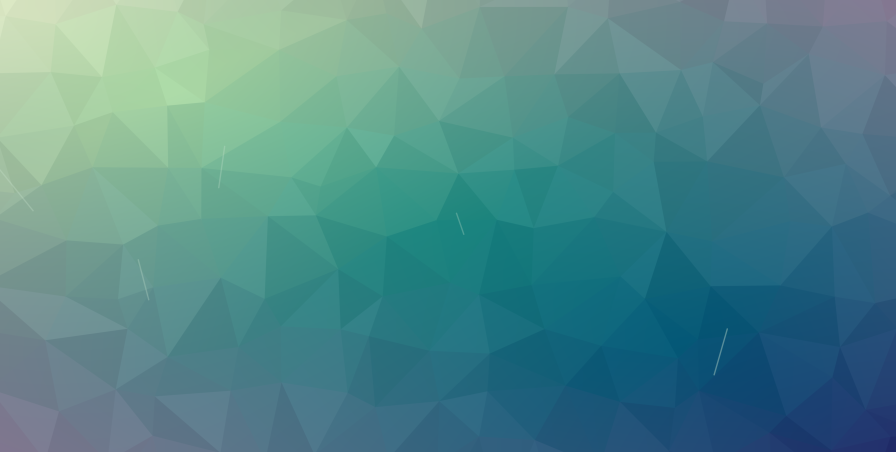
Write a WebGL 1 fragment shader that draws this background.

```glsl
precision highp float;
// Low-poly mesh of soft triangles over a diagonal cream, green, teal and navy gradient.

uniform vec2 u_resolution;

const float CELLS = 8.2;    // mesh cells per canvas height
const float JITTER = 0.72;  // spread of each vertex within its cell

const vec3 CREAM = vec3(0.85, 0.90, 0.76);
const vec3 LIME  = vec3(0.66, 0.84, 0.64);
const vec3 TEAL  = vec3(0.12, 0.54, 0.51);
const vec3 OCEAN = vec3(0.02, 0.35, 0.47);
const vec3 NAVY  = vec3(0.14, 0.18, 0.42);
const vec3 MAUVE = vec3(0.52, 0.47, 0.57);

float hash(vec2 p) {
  return fract(sin(dot(p, vec2(127.1, 311.7))) * 43758.5453);
}

// Colour ramp from top left to bottom right, fading to mauve in the other corners.
vec3 gradient(vec2 uv) {
  vec2 q = clamp(vec2(uv.x, 1.0 - uv.y), 0.0, 1.0);
  float along = 0.5 * (q.x + q.y);
  float across = abs(q.x - q.y);
  vec3 color = mix(CREAM, LIME, smoothstep(0.0, 0.2, along));
  color = mix(color, TEAL, clamp((along - 0.2) / 0.3, 0.0, 1.0));
  color = mix(color, OCEAN, clamp((along - 0.5) / 0.25, 0.0, 1.0));
  color = mix(color, NAVY, clamp((along - 0.75) / 0.25, 0.0, 1.0));
  return mix(color, MAUVE, pow(across, 1.35));
}

vec2 meshVertex(vec2 id) {
  return id + JITTER * (vec2(hash(id), hash(id + 57.3)) - 0.5);
}

// Signed distance to the line a-b, positive on its left side.
float leftOf(vec2 p, vec2 a, vec2 b) {
  vec2 e = b - a;
  return (e.x * (p.y - a.y) - e.y * (p.x - a.x)) / max(length(e), 1e-4);
}

// Shaded triangle colour, weighted by its smooth coverage in alpha.
vec4 facet(vec2 p, vec2 a, vec2 b, vec2 c, float aspect, float soft) {
  float d = min(leftOf(p, a, b), min(leftOf(p, b, c), leftOf(p, c, a)));
  float cover = smoothstep(-soft, soft, d);
  vec2 center = (a + b + c) / 3.0;
  vec2 uv = mix(p, center, 0.55) / (CELLS * vec2(aspect, 1.0));
  float shade = 0.05 * (hash(floor(center * 64.0)) - 0.5);
  return vec4(gradient(uv) + shade, 1.0) * cover;
}

// Faint hairline between two points.
float streak(vec2 p, vec2 a, vec2 b, float width) {
  vec2 e = b - a;
  float t = clamp(dot(p - a, e) / dot(e, e), 0.0, 1.0);
  return 1.0 - smoothstep(0.0, width, length(p - a - e * t));
}

void main() {
  float aspect = u_resolution.x / u_resolution.y;
  vec2 p = gl_FragCoord.xy / u_resolution.y;
  vec2 g = p * CELLS;
  float soft = 0.7 * CELLS / u_resolution.y;

  // Split each nearby quad along its shorter diagonal.
  vec4 sum = vec4(0.0);
  for (int j = -1; j <= 1; j++) {
    for (int i = -1; i <= 1; i++) {
      vec2 id = floor(g) + vec2(float(i), float(j));
      vec2 a = meshVertex(id);
      vec2 b = meshVertex(id + vec2(1.0, 0.0));
      vec2 c = meshVertex(id + vec2(1.0, 1.0));
      vec2 d = meshVertex(id + vec2(0.0, 1.0));
      if (distance(a, c) < distance(b, d)) {
        sum += facet(g, a, b, c, aspect, soft) + facet(g, a, c, d, aspect, soft);
      } else {
        sum += facet(g, a, b, d, aspect, soft) + facet(g, b, c, d, aspect, soft);
      }
    }
  }
  vec3 color = sum.rgb / max(sum.a, 1e-3);

  // Stray light seams.
  float width = max(0.003, 1.0 / u_resolution.y);
  float seams = streak(p, vec2(1.580, 0.171), vec2(1.609, 0.272), width);
  seams += 0.7 * streak(p, vec2(0.0, 0.624), vec2(0.073, 0.534), width);
  seams += 0.7 * streak(p, vec2(0.306, 0.425), vec2(0.329, 0.337), width);
  seams += 0.7 * streak(p, vec2(0.484, 0.585), vec2(0.497, 0.676), width);
  seams += 0.7 * streak(p, vec2(1.010, 0.528), vec2(1.026, 0.482), width);
  color = mix(color, vec3(0.80, 0.90, 0.82), 0.4 * min(seams, 1.0));

  gl_FragColor = vec4(color, 1.0);
}
```
